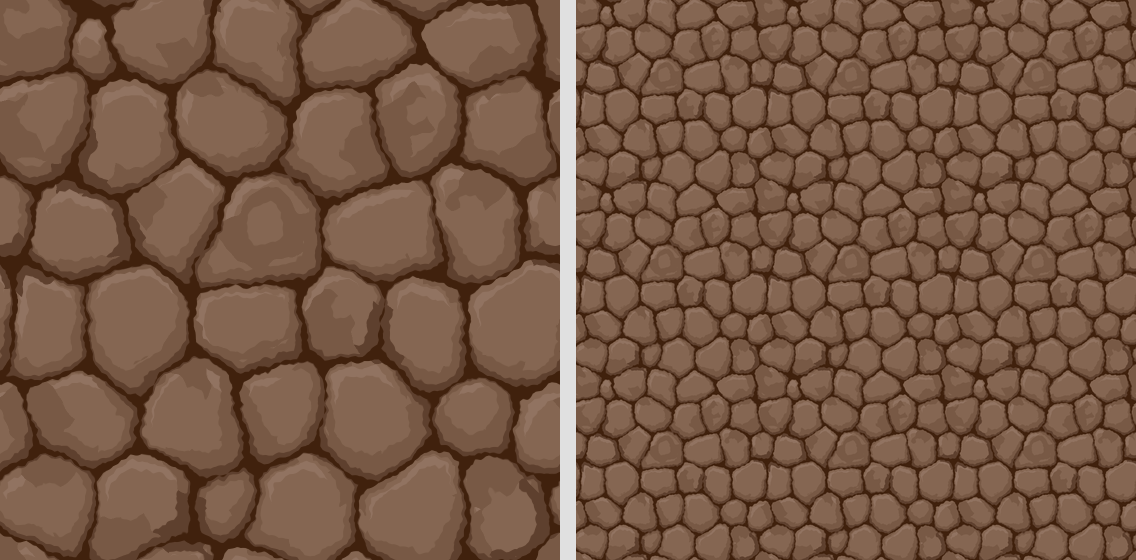
Left: one tile. Right: repeated 3 by 3.
A WebGL 2 fragment shader for this texture:

```glsl
#version 300 es
precision highp float;
// Hand-painted wall of rounded brown stones with dark joints, seamless on all sides.
// A wrapping weighted Voronoi diagram lays the stones; flat bands of tone follow their
// edges, lit from the upper left, and coarse and fine cellular noise roughens them.

uniform vec2 u_resolution;
out vec4 fragColor;

const float TAU = 6.2831853;
const float STONES = 6.0;     // stones per side; even, so staggered rows wrap
const float ROUNDING = 110.0; // higher gives sharper stone corners

vec3 hash(vec2 cell) {
  vec3 h = fract(cell.xyx * vec3(0.1031, 0.1030, 0.0973));
  h += dot(h, h.yxz + 33.33);
  return fract((h.xxy + h.yzz) * h.zyx);
}

// Layered sines with whole frequencies, each component about -0.4 to 0.4.
vec2 sway(vec2 p) {
  vec2 sum = vec2(0.0);
  float freq = 4.0;
  for (int i = 0; i < 4; i++) {
    sum += sin(TAU * (freq * p.yx + vec2(3.0, -2.0) * p) + freq * vec2(1.7, 2.9)) / freq;
    freq = freq * 2.0 + 1.0;
  }
  return sum;
}

// Wrapping cellular noise: distance to the nearest point and its random value.
vec2 cellular(vec2 p, float count) {
  vec2 q = p * count, base = floor(q);
  vec2 nearest = vec2(9.0, 0.0);
  for (int j = -1; j <= 1; j++)
    for (int i = -1; i <= 1; i++) {
      vec2 cell = base + vec2(i, j);
      vec3 h = hash(mod(cell, count) + count + 3.0);
      float dist = length(cell + h.xy - q);
      if (dist < nearest.x) nearest = vec2(dist, h.z);
    }
  return nearest;
}

// Offset from p to the stone's centre, weighted squared distance, random value.
vec4 stoneSite(vec2 cell, vec2 p) {
  vec3 h = hash(mod(cell, STONES) + 17.0);
  vec2 centre = cell + 0.5 + (h.xy - 0.5) * 0.55;
  centre.x += 0.5 * mod(cell.y, 2.0);
  vec2 offset = centre / STONES - p;
  float weight = 0.01 * smoothstep(0.0, 0.5, h.z);
  return vec4(offset, dot(offset, offset) - weight, fract(h.z * 7.3));
}

// Stone under p; edgeDist is the distance to its border with rounded corners.
vec4 findStone(vec2 p, out float edgeDist) {
  vec2 base = floor(p * STONES);
  vec4 stone = vec4(0.0, 0.0, 9.0, 0.0);
  for (int j = -2; j <= 2; j++)
    for (int i = -2; i <= 2; i++) {
      vec4 site = stoneSite(base + vec2(i, j), p);
      if (site.z < stone.z) stone = site;
    }
  float sum = 0.0;
  for (int j = -2; j <= 2; j++)
    for (int i = -2; i <= 2; i++) {
      vec4 site = stoneSite(base + vec2(i, j), p);
      float gap = length(site.xy - stone.xy);
      if (gap > 0.001) sum += exp(-ROUNDING * (site.z - stone.z) / (2.0 * gap));
    }
  edgeDist = -log(sum) / ROUNDING;
  return stone;
}

vec3 paintWall(vec2 p, float blur) {
  vec2 warped = p + 0.03 * sway(p);
  vec2 drift = 2.5 * sway(p.yx + 0.37);
  float d;
  vec4 stone = findStone(warped, d);
  d += 0.006 * (cellular(p, 64.0).x - 0.4); // scalloped brush edges
  float facet = cellular(p + 0.06 * sway(p + 0.21), 11.0).y;

  vec2 outward = -stone.xy;
  float lit = dot(outward, vec2(-0.45, 0.89)) / (length(outward) + 0.02);
  float facing = smoothstep(-0.7, 0.7, lit);

  // Top face and its highlight stroke
  vec3 colour = vec3(0.52, 0.40, 0.32);
  float strokeHalf = 0.0085 * smoothstep(0.25, 0.9, lit + 0.4 * drift.x) - 0.001;
  float stroke = strokeHalf - abs(d - 0.017 - 0.01 * stone.w);
  colour = mix(colour, vec3(0.57, 0.45, 0.38), smoothstep(-blur, blur, stroke));

  // Shaded sides, broken into facets
  float shade = mix(0.034, 0.007, facing) + 0.024 * (facet - 0.5);
  shade += 0.03 * step(0.88, facet) + 0.003 * drift.y;
  colour = mix(colour, vec3(0.47, 0.35, 0.27), smoothstep(-blur, blur, shade - d));

  // Dark rim with a few deeper notches, then the joint
  float rim = mix(0.0135, 0.0045, facing) + 0.003 * drift.y + 0.012 * step(facet, 0.08);
  colour = mix(colour, vec3(0.37, 0.25, 0.18), smoothstep(-blur, blur, rim - d));
  float joint = 0.0038 + 0.0022 * drift.x;
  return mix(colour, vec3(0.25, 0.13, 0.05), smoothstep(-blur, blur, joint - d));
}

void main() {
  vec3 total = vec3(0.0);
  for (int j = 0; j < 2; j++)
    for (int i = 0; i < 2; i++) {
      vec2 shift = (vec2(i, j) - 0.5) * 0.5;
      total += paintWall((gl_FragCoord.xy + shift) / u_resolution, 0.4 / u_resolution.y);
    }
  fragColor = vec4(total / 4.0, 1.0);
}
```
